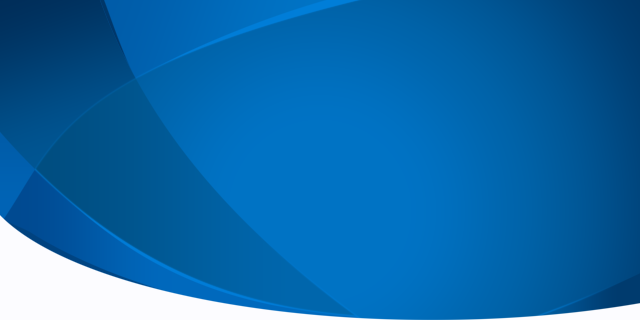
Give the GLSL for this background, as a Shadertoy shader.

```glsl
// Overlapping blue glass sheets above a white, bowl-shaped lower edge.
// Cubic curves split the canvas into sheets; each sheet has its own gradient,
// and thin bands of light or shade follow the curves.

const vec3 WHITE = vec3(0.99, 0.99, 1.0);
const vec3 AZURE = vec3(0.0, 0.45, 0.77);
const vec3 COBALT = vec3(0.0, 0.36, 0.66);
const vec3 STEEL = vec3(0.0, 0.335, 0.575);
const vec3 TEAL = vec3(0.0, 0.305, 0.505);
const vec3 NAVY = vec3(0.0, 0.175, 0.345);
const vec3 GLINT = vec3(0.0, 0.50, 0.86);

// Signed distance to the curve v = k.x + k.y*u + k.z*u^2 + k.w*u^3
float curveDistance(float u, float v, vec4 k) {
    float value = k.x + u * (k.y + u * (k.z + u * k.w));
    float slope = k.y + u * (2.0 * k.z + 3.0 * u * k.w);
    return (v - value) / sqrt(1.0 + slope * slope);
}

// Smooth coverage of the side where d is positive
float cover(float d, float soft) {
    return smoothstep(-soft, soft, d);
}

// Band from the curve to the given width on its positive side
float band(float d, float width, float soft) {
    return cover(d, soft) * cover(width - d, soft) * smoothstep(0.0, 2.0 * soft, width);
}

// Thin line that fades away from its centre
float line(float d, float width) {
    return exp(-d * d / (width * width));
}

// Height of the lower rim, the bottom of a wide ellipse
float rimHeight(float x) {
    float t = (x - 1.35) / 1.42;
    return 0.475 * (1.0 - sqrt(max(1.0 - t * t, 0.0)));
}

// Broad radial glow that darkens towards the right corner
vec3 glowSheet(vec2 p) {
    float r = length(p - vec2(1.0, 0.34));
    vec3 colour = mix(AZURE, vec3(0.0, 0.375, 0.64), smoothstep(0.25, 0.78, r));
    return mix(colour, vec3(0.0, 0.21, 0.40), smoothstep(0.62, 1.28, r));
}

// Dark sheet in the upper left
vec3 cornerSheet(vec2 p) {
    float t = dot(p - vec2(0.0, 1.0), vec2(0.35, -1.0));
    return mix(NAVY, STEEL, smoothstep(-0.05, 0.58, t));
}

void mainImage(out vec4 fragColor, in vec2 fragCoord) {
    vec2 p = fragCoord / iResolution.xy * vec2(2.0, 1.0);
    float soft = 0.8 / iResolution.y;

    // Distances: right of dome, right of slash, above sweep, above rim
    float dome = curveDistance(p.y, p.x, vec4(-0.3895, 2.1772, -3.8879, 3.22));
    float slash = curveDistance(p.y, p.x, vec4(1.1319, -1.3955, 0.7001, -0.124));
    float sweep = curveDistance(p.x, p.y, vec4(0.588, -1.1419, 0.7279, -0.1496));
    float corner = curveDistance(p.x - 1.69, p.y, vec4(0.016, 0.36, 0.19, 0.0));
    float rimT = (p.x - 1.35) / 1.42;
    float rimSlope = 0.3345 * rimT / sqrt(max(1.0 - rimT * rimT, 0.01));
    float rim = (p.y - rimHeight(p.x)) / sqrt(1.0 + rimSlope * rimSlope);

    float inDome = cover(dome, soft);
    float rightSide = cover(slash, soft);
    float aboveSweep = cover(sweep, soft);

    // Right of the slash: upper sheet and main glow
    vec3 upper = mix(COBALT, AZURE, smoothstep(0.3, 1.0, p.x + 0.35 * (1.0 - p.y)));
    vec3 right = mix(upper, glowSheet(p), inDome);
    float domeWidth = 0.025 * smoothstep(0.38, 1.1, p.x);
    right = mix(right, GLINT, 0.85 * band(-dome, domeWidth, soft));
    right = mix(right, GLINT, 0.35 * line(dome, 0.003) * cover(p.y - 0.755, 0.01));

    // Left of the slash: corner sheet, then the tinted lens
    vec3 lens = mix(TEAL, vec3(0.0, 0.40, 0.675), smoothstep(0.1, 0.95, p.x));
    vec3 left = mix(cornerSheet(p), lens, inDome);
    left = mix(left, GLINT, 0.18 * line(dome, 0.003));

    // Ribbon between sweep and rim
    vec3 ribbon = mix(vec3(0.0, 0.29, 0.57), vec3(0.0, 0.41, 0.74), smoothstep(0.05, 0.55, p.x));
    vec3 outer = mix(vec3(0.0, 0.39, 0.71), COBALT, smoothstep(0.35, 0.6, p.y));
    ribbon = mix(outer, ribbon, inDome);
    float shadeWidth = 0.018 * smoothstep(0.0, 0.1, p.x) * (1.0 - smoothstep(0.12, 0.6, p.x));
    ribbon = mix(ribbon, vec3(0.0, 0.25, 0.48), 0.8 * band(rim, shadeWidth, soft) * inDome);
    left = mix(ribbon, left, aboveSweep);
    float sweepWidth = 0.009 * smoothstep(0.1, 0.5, p.x) * (1.0 - smoothstep(0.55, 1.12, p.x));
    left = mix(left, GLINT, 0.85 * band(-sweep, sweepWidth, soft));
    left = mix(left, GLINT, 0.5 * line(sweep, 0.003) * inDome);

    vec3 colour = mix(left, right, rightSide);

    // Dark sliver at the top of the slash, faint light at its foot
    float sliverWidth = 0.012 * smoothstep(0.73, 1.0, p.y);
    colour = mix(colour, vec3(0.0, 0.19, 0.37), 0.85 * band(slash, sliverWidth, soft));
    colour = mix(colour, GLINT, 0.5 * line(slash, 0.003) * (1.0 - smoothstep(0.0, 0.3, p.y)));

    // Shaded fold in the lower right
    float fold = cover(-corner, soft) * cover(p.x - 1.69, soft);
    vec3 foldColour = mix(vec3(0.0, 0.35, 0.61), vec3(0.0, 0.23, 0.43), smoothstep(1.69, 1.95, p.x));
    colour = mix(colour, foldColour, fold);
    float foldLight = cover(p.x - 1.68, 0.01) * (1.0 - smoothstep(1.7, 1.95, p.x));
    colour = mix(colour, GLINT, 0.5 * line(corner, 0.003) * foldLight);

    // White below the rim
    colour = mix(WHITE, colour, cover(rim, soft));
    fragColor = vec4(colour, 1.0);
}
```
